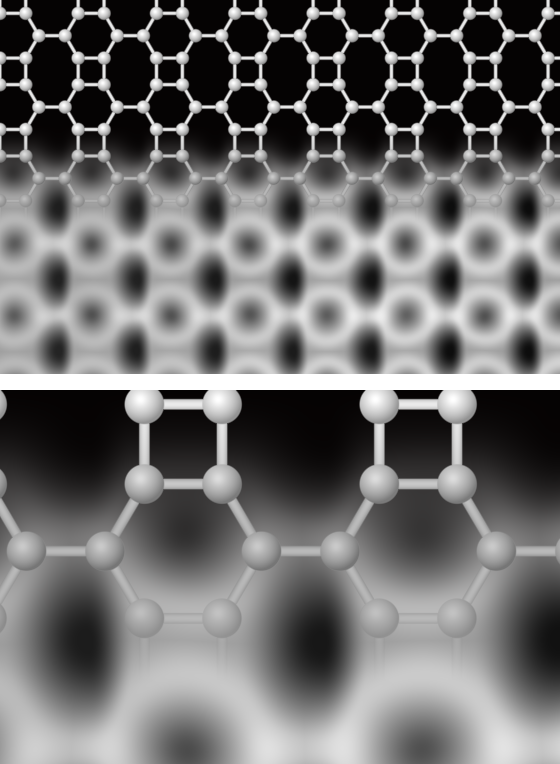
Top, the full canvas; bottom, a detail of the centre.
Write a WebGL 1 fragment shader that draws this pattern.

```glsl
precision highp float;
// Ball-and-stick lattice of squares, hexagons and octagons dissolving into a soft grey micrograph.

uniform vec2 u_resolution;

// Lengths are fractions of the canvas height, measured from the top left.
#define CELL vec2(0.2094, 0.1908)
#define ORIGIN vec2(0.0342, 0.0)
#define SQUARE_ATOM vec2(0.0346, 0.0355)
#define LINK_ATOM vec2(0.0697, 0.0954)
#define ATOM_RADIUS 0.0176
#define BOND_RADIUS 0.0047
#define DRIFT vec2(0.004, -0.0150)
#define SCAN_FADE vec2(0.33, 0.575)
#define LATTICE_FADE vec2(0.485, 0.602)
#define BACKGROUND vec3(0.02, 0.01, 0.01)
#define SCAN_GREY 0.61

float hash(vec2 p) {
  vec3 q = fract(vec3(p.xyx) * 0.1031);
  q += dot(q, q.yzx + 33.33);
  return fract((q.x + q.y) * q.z);
}

float noise(vec2 p) {
  vec2 i = floor(p);
  vec2 f = fract(p);
  f = f * f * (3.0 - 2.0 * f);
  float low = mix(hash(i), hash(i + vec2(1.0, 0.0)), f.x);
  float high = mix(hash(i + vec2(0.0, 1.0)), hash(i + vec2(1.0, 1.0)), f.x);
  return mix(low, high, f.y);
}

vec2 cellIndex(vec2 p) { return floor(p / CELL + 0.5); }

vec2 wrapCell(vec2 p) { return p - CELL * cellIndex(p); }

float segment(vec2 p, vec2 a, vec2 b) {
  vec2 d = b - a;
  return length(p - a - d * clamp(dot(p - a, d) / dot(d, d), 0.0, 1.0));
}

// Returns brightness and coverage of the lattice, folded into a quarter cell.
vec2 lattice(vec2 p, float pixel) {
  vec2 c = wrapCell(p);
  vec2 q = abs(c);
  vec2 side = vec2(c.x < 0.0 ? -1.0 : 1.0, c.y < 0.0 ? -1.0 : 1.0);

  float bond = segment(q, SQUARE_ATOM, vec2(0.0, SQUARE_ATOM.y));
  bond = min(bond, segment(q, SQUARE_ATOM, vec2(SQUARE_ATOM.x, 0.0)));
  bond = min(bond, segment(q, SQUARE_ATOM, LINK_ATOM));
  bond = min(bond, segment(q, LINK_ATOM, vec2(CELL.x * 0.5, LINK_ATOM.y)));

  vec2 toSquare = q - SQUARE_ATOM;
  vec2 toLink = q - LINK_ATOM;
  vec2 ball = dot(toSquare, toSquare) < dot(toLink, toLink) ? toSquare : toLink;
  ball *= side / ATOM_RADIUS;

  float bondCover = 1.0 - smoothstep(-pixel, pixel, bond - BOND_RADIUS);
  float ballCover = 1.0 - smoothstep(-pixel, pixel, (length(ball) - 1.0) * ATOM_RADIUS);
  float bondShade = 0.92 - 0.2 * pow(min(bond / BOND_RADIUS, 1.0), 2.0);

  // Balls lit from the upper left.
  vec2 lit = ball + vec2(0.2, 0.25);
  float ballShade = 0.92 - 0.24 * min(dot(lit, lit), 1.4) + 0.08 * exp(-9.0 * dot(lit, lit));
  return vec2(mix(bondShade, ballShade, ballCover), max(bondCover, ballCover));
}

// Blurred scan: bright rings around hexagons, lopsided dark pits in octagons.
float micrograph(vec2 p, float across) {
  vec2 warp = vec2(noise(p * 13.0), noise(p * 13.0 + 41.0)) - 0.5;
  p += warp * 0.007 - DRIFT;

  vec2 hexPos = p - vec2(0.0, CELL.y * 0.5);
  vec2 hexagon = wrapCell(hexPos);
  float hexDist = length(hexagon);
  float ring = exp(-pow((hexDist - 0.066) / 0.025, 2.0));
  float spot = exp(-pow(hexDist / 0.031, 2.0));
  spot *= 0.4 + 0.12 * hash(cellIndex(hexPos) + 9.0);

  vec2 bridge = wrapCell(p - CELL * 0.5) / vec2(0.05, 0.026);
  float glow = exp(-dot(bridge, bridge));

  vec2 pitPos = p - vec2(CELL.x * 0.5 + 0.016, 0.0);
  vec2 pit = wrapCell(pitPos);
  pit /= vec2(pit.x < 0.0 ? 0.065 : 0.036, 0.078);
  float hole = 1.0 - smoothstep(0.1, 1.2, length(pit));
  float depth = mix(0.77, 0.93, across) + 0.05 * (hash(cellIndex(pitPos)) - 0.5);

  float contrast = mix(0.11, 0.2, smoothstep(0.1, 0.65, across));
  float grey = SCAN_GREY + contrast * ring + 0.15 * glow;
  grey += 0.08 * (noise(p * 6.0 + 17.0) - 0.5);
  return grey * (1.0 - spot) * (1.0 - hole * depth);
}

void main() {
  vec2 p = gl_FragCoord.xy / u_resolution.y;
  p.y = 1.0 - p.y;
  float pixel = 1.0 / u_resolution.y;
  float across = gl_FragCoord.x / u_resolution.x;

  // Scan fades in downward while the lattice dims and fades out.
  float scanIn = smoothstep(SCAN_FADE.x, SCAN_FADE.y, p.y);
  float latticeOut = smoothstep(LATTICE_FADE.x, LATTICE_FADE.y, p.y);
  vec3 color = mix(BACKGROUND, vec3(micrograph(p - ORIGIN, across)), scanIn);

  vec2 model = lattice(p - ORIGIN, pixel);
  float dim = mix(1.0, 0.79, smoothstep(0.34, 0.46, p.y));
  color = mix(color, vec3(model.x * dim), model.y * (1.0 - latticeOut));
  gl_FragColor = vec4(color, 1.0);
}
```
